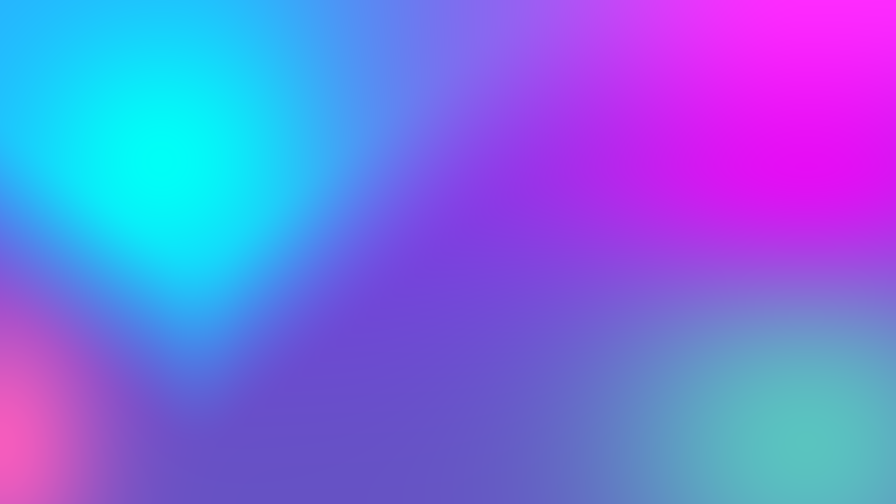
Write a Shadertoy shader that draws this background.

```glsl
float glow(vec2 offset, vec2 radius) {
    vec2 d = offset / radius;
    return exp(-dot(d, d));
}

float smoothMin(float a, float b, float k) {
    float h = max(k - abs(a - b), 0.0) / k;
    return min(a, b) - h * h * k * 0.25;
}

float smoothMax(float a, float b, float k) {
    return -smoothMin(-a, -b, k);
}

// Height of the fold: a valley on the left, a shelf on the right
float foldHeight(float x) {
    float leftSlope = 0.41 - 0.72 * x;
    float rightSlope = 0.144 + 0.83 * (x - 0.417);
    float shelf = smoothMin(rightSlope, 0.69, 0.14);
    return smoothMax(leftSlope, shelf, 0.1);
}

// Violet ground with teal, magenta and pink glows
vec3 lowerSheet(vec2 p) {
    vec3 color = mix(vec3(0.40, 0.32, 0.77), vec3(0.46, 0.25, 0.89),
                     smoothstep(0.0, 0.7, p.y));
    color = mix(color, vec3(0.35, 0.77, 0.75), glow(p - vec2(1.6, 0.13), vec2(0.40)));

    vec2 belowShelf = vec2(p.x - 1.6, min(p.y - 0.68, 0.0));
    color = mix(color, vec3(0.90, 0.05, 0.96), glow(belowShelf, vec2(0.52, 0.23)));

    return mix(color, vec3(0.96, 0.36, 0.74), glow(p - vec2(0.0, 0.12), vec2(0.20, 0.28)));
}

// Sky blue to periwinkle to magenta, with a cyan glow
vec3 upperSheet(vec2 p) {
    vec3 color = mix(vec3(0.16, 0.69, 1.0), vec3(0.45, 0.45, 0.93),
                     smoothstep(0.35, 0.95, p.x));
    color = mix(color, vec3(1.0, 0.17, 1.0), smoothstep(0.75, 1.6, p.x));
    return mix(color, vec3(0.0, 1.0, 0.97), glow(p - vec2(0.32, 0.68), vec2(0.28)));
}

void mainImage(out vec4 fragColor, in vec2 fragCoord) {
    vec2 p = fragCoord / iResolution.y;

    // Soft blend across the fold
    float coverage = smoothstep(-0.05, 0.36, p.y - foldHeight(p.x));
    fragColor = vec4(mix(lowerSheet(p), upperSheet(p), coverage), 1.0);
}
```
